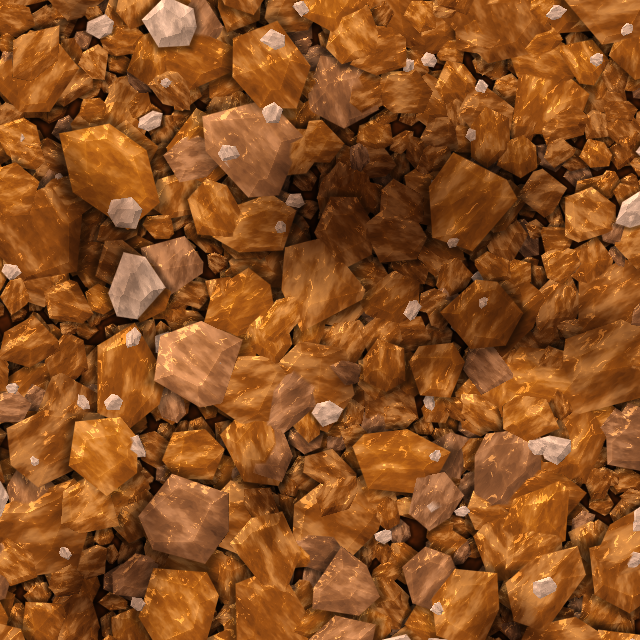
Reproduce this texture procedurally as a three.js fragment shader.

```glsl
#define FINEST_GRID 26.0
#define GRID_STEP 1.45
#define SHADOW 0.42
#define GLINT_SHARE 0.05
#define LIGHT_DIR vec2(-0.55, 0.83)
#define DEEP vec3(0.22, 0.085, 0.02)
#define BROWN vec3(0.42, 0.21, 0.065)
#define AMBER vec3(0.58, 0.30, 0.08)
#define GOLD vec3(0.77, 0.44, 0.11)
#define MILK vec3(0.79, 0.54, 0.32)
#define PALE vec3(0.89, 0.71, 0.60)

varying vec2 vUv;

const float TAU = 6.28319;

vec4 hash4(vec2 p) {
  vec4 s = vec4(dot(p, vec2(127.1, 311.7)), dot(p, vec2(269.5, 183.3)),
                dot(p, vec2(419.2, 371.9)), dot(p, vec2(93.7, 241.3)));
  return fract(sin(s) * 43758.547);
}

float cornerSlope(vec2 cell, vec2 offset) {
  float a = hash4(cell).x * TAU;
  return dot(vec2(cos(a), sin(a)), offset);
}

float gradientNoise(vec2 p) {
  vec2 i = floor(p), f = fract(p);
  vec2 u = f * f * f * (f * (f * 6.0 - 15.0) + 10.0);
  vec2 e = vec2(1.0, 0.0);
  return mix(mix(cornerSlope(i, f), cornerSlope(i + e, f - e), u.x),
             mix(cornerSlope(i + e.yx, f - e.yx), cornerSlope(i + 1.0, f - 1.0), u.x), u.y);
}

float fbm(vec2 p) {
  float sum = 0.0, gain = 1.0;
  for (int i = 0; i < 4; i++) {
    sum += gain * gradientNoise(p);
    p = mat2(1.6, 1.2, -1.2, 1.6) * p + 7.3;
    gain *= 0.55;
  }
  return sum;
}

vec3 citrineRamp(float tone) {
  float t = clamp(tone, 0.0, 1.2) * 3.0;
  vec3 c = mix(DEEP, BROWN, min(t, 1.0));
  c = mix(c, AMBER, clamp(t - 1.0, 0.0, 1.0));
  return mix(c, GOLD, max(t - 2.0, 0.0));
}

// Draws one faceted point over whatever lies lower
void paintCrystal(vec2 p, vec2 cell, float grid, float level, inout float top, inout vec3 col) {
  vec2 seed = cell + level * 57.0;
  vec4 place = hash4(seed), look = hash4(seed + 19.7), cut = hash4(seed + 43.1);
  if (place.w < level * 0.13) return;
  float glint = step(look.x, GLINT_SHARE);

  // Local frame, stretched along the crystal axis
  float size = mix(0.44, 0.68, place.z) * mix(1.0, 0.62, glint);
  float angle = look.y * TAU;
  mat2 turn = mat2(cos(angle), -sin(angle), sin(angle), cos(angle));
  vec2 q = turn * (p * grid - cell - 0.5 - 0.7 * (place.xy - 0.5)) / size;
  q.y /= mix(1.0, 1.4, look.z);
  if (dot(q, q) > 2.4) return;

  // Side facets rise from the outline to a tilted cap
  vec2 tilt = (cut.xy - 0.5) * 0.5;
  float height = mix(0.22, 0.48, cut.z) + dot(q, tilt);
  float second = 9.0, outline = 9.0;
  vec2 facing = -tilt;
  for (int k = 0; k < 6; k++) {
    vec4 h = hash4(seed + 3.7 * float(k) + 5.0);
    float a = (float(k) + 0.65 * (h.x - 0.5)) * TAU / 6.0;
    vec2 dir = vec2(cos(a), sin(a));
    float inside = mix(0.66, 0.98, h.y) - dot(q, dir);
    float slope = mix(0.55, 1.5, h.z);
    float rise = inside * slope;
    outline = min(outline, inside);
    if (rise < height) { second = height; height = rise; facing = dir * slope; }
    else second = min(second, rise);
  }

  // Contact shadow, then coverage
  float base = level * 0.28 + 0.9 * look.w + 0.8 * glint;
  col *= 1.0 - SHADOW * smoothstep(-0.26, 0.0, outline) * smoothstep(0.0, 0.25, base - top);
  float z = base + 0.5 * height;
  float cover = smoothstep(0.0, 0.0022 * grid / size, outline) * smoothstep(-0.02, 0.02, z - top);
  if (cover <= 0.0) return;

  // Facet light, inner veils, ridges and sparkles
  float light = dot(facing * turn, LIGHT_DIR);
  float veil = fbm(q * vec2(2.6, 1.3) + seed * 3.1);
  float grain = fbm(p * 62.0 + veil * 2.0);
  float ridge = exp(-(second - height) * 38.0) + 0.7 * exp(-outline * 26.0);
  float tone = 0.47 + 0.20 * (base - 0.7) + 0.15 * light + 0.34 * veil + 0.14 * grain
             + 0.32 * height + 0.10 * ridge + 0.24 * (cut.w - 0.5);
  vec3 body = citrineRamp(tone);
  float cloud = smoothstep(0.0, 0.75, veil + 0.5 * cut.x - 0.05 + 0.2 * light);
  body = mix(body, MILK * (0.62 + 0.5 * tone), 0.62 * cloud);
  body = mix(body, body.rrr * vec3(0.92, 0.62, 0.46), 0.6 * step(0.88, cut.y));
  body += vec3(0.30, 0.22, 0.11) * smoothstep(0.42, 0.75, grain + 0.3 * light);
  vec3 shine = PALE * (0.88 + 0.2 * light + 0.22 * veil + 0.12 * grain);
  body = mix(body, shine, glint * 0.92);
  col = mix(col, body, cover);
  top = mix(top, z, cover);
}

void main() {
  vec3 col = DEEP * (1.1 + 0.5 * fbm(vUv * 30.0));
  float top = -1.0;
  float grid = FINEST_GRID;

  // Small crystals first, large ones above
  for (int layer = 0; layer < 4; layer++) {
    vec2 home = floor(vUv * grid);
    for (int y = -1; y <= 1; y++)
      for (int x = -1; x <= 1; x++)
        paintCrystal(vUv, home + vec2(x, y), grid, float(layer), top, col);
    grid /= GRID_STEP;
  }

  // Hollows between the clusters
  float drift = fbm(vUv * 3.2 + 4.0);
  float hollow = 1.0 - smoothstep(0.03, 0.27, length((vUv - vec2(0.64, 0.67)) * vec2(0.8, 1.2)) + 0.12 * drift);
  hollow = max(hollow, 0.75 * smoothstep(0.18, 0.65, drift));
  col *= mix(vec3(1.06), vec3(0.42, 0.34, 0.28), hollow * (1.0 - 0.3 * smoothstep(1.2, 2.0, top)));
  gl_FragColor = vec4(clamp(col, 0.0, 1.0), 1.0);
}
```
